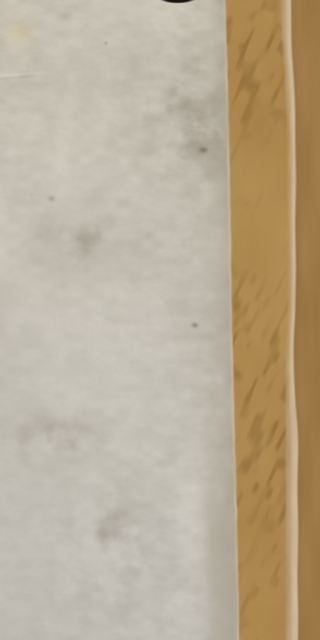
A WebGL 2 fragment shader for this texture:

```glsl
#version 300 es
precision highp float;
uniform vec2 u_resolution;
out vec4 outColor;

#define PAPER vec3(0.768, 0.748, 0.704)
#define PAPER_SHADE vec3(0.675, 0.645, 0.580)
#define WOOD vec3(0.675, 0.532, 0.310)
#define WOOD_DARK vec3(0.615, 0.475, 0.280)
#define RIM vec3(0.790, 0.715, 0.595)
#define BAND vec3(0.700, 0.600, 0.445)
#define MOTTLE 0.075
#define GRAIN 0.085
#define FLECK 0.085
#define SOFTNESS 0.0035

float hash(vec2 p) {
  return fract(sin(dot(p, vec2(127.1, 311.7))) * 43758.545);
}

float noise(vec2 p) {
  vec2 i = floor(p), f = fract(p);
  f = f * f * (3.0 - 2.0 * f);
  return mix(mix(hash(i), hash(i + vec2(1, 0)), f.x),
             mix(hash(i + vec2(0, 1)), hash(i + vec2(1, 1)), f.x), f.y);
}

float fbm(vec2 p) {
  float sum = 0.0, amp = 0.5;
  for (int i = 0; i < 4; i++) {
    sum += amp * noise(p);
    p = mat2(1.6, 1.2, -1.2, 1.6) * p + 7.3;
    amp *= 0.5;
  }
  return sum;
}

// Soft round falloff around a centre
float blot(vec2 p, vec2 centre, vec2 radius) {
  vec2 d = (p - centre) / radius;
  return exp(-dot(d, d));
}

// Boundaries from left to right, as functions of height
float paperEdge(float y) {
  return 0.745 - 0.021 * y + 0.0015 * sin(y * 5.0);
}

float bandLeft(float y) {
  return 0.894 + 0.007 * smoothstep(0.85, 1.05, y) - 0.021 * smoothstep(1.5, 2.0, y);
}

float bandRight(float y) {
  return 0.931 - 0.014 * smoothstep(0.6, 0.9, y) + 0.007 * smoothstep(0.9, 1.05, y)
       - 0.015 * smoothstep(1.55, 2.0, y) + 0.001 * sin(y * 23.0);
}

vec3 paper(vec2 p, float inset) {
  vec3 col = PAPER + vec3(0.008, 0.004, -0.008) * (p.y - 1.0);
  col += MOTTLE * (fbm(p * vec2(5.0, 4.0)) - 0.46);
  // Fibrous grain, stronger toward the right and the top
  float rough = 0.6 + 0.4 * smoothstep(0.2, 0.7, p.x) + 0.25 * smoothstep(1.0, 1.8, p.y);
  col += GRAIN * rough * (fbm(p * vec2(26.0, 38.0)) - 0.46);

  // Worn, greyer margin, wider near the bottom
  float wear = exp(-inset / 0.06) * (0.4 + 1.2 * fbm(p * vec2(22.0, 16.0)));
  wear += 0.55 * smoothstep(0.12, 0.07, inset) * smoothstep(0.8, 0.3, p.y);
  col = mix(col, PAPER_SHADE, clamp(wear * 0.8, 0.0, 1.0));
  col += 0.025 * blot(p, vec2(0.59, 0.25), vec2(0.05, 0.4));

  // Broad stains
  float stain = blot(p, vec2(0.18, 0.64), vec2(0.13, 0.07))
              + blot(p, vec2(0.24, 1.25), vec2(0.12, 0.07))
              + blot(p, vec2(0.33, 0.30), vec2(0.14, 0.16))
              + blot(p, vec2(0.60, 1.60), vec2(0.14, 0.18));
  col -= vec3(0.10, 0.105, 0.11) * stain * smoothstep(0.25, 0.75, fbm(p * 15.0));
  col += vec3(0.025, 0.008, -0.05) * blot(p, vec2(0.06, 1.90), vec2(0.04));

  // Small dark specks
  float speck = blot(p, vec2(0.635, 1.531), vec2(0.014, 0.010))
              + blot(p, vec2(0.609, 0.984), vec2(0.010, 0.008))
              + 0.6 * blot(p, vec2(0.161, 1.380), vec2(0.011, 0.009))
              + 0.7 * blot(p, vec2(0.331, 1.865), vec2(0.005))
              + 0.4 * blot(p, vec2(0.203, 1.948), vec2(0.022, 0.014))
              + 0.3 * blot(p, vec2(0.677, 1.570), vec2(0.014, 0.030));
  col -= 0.17 * speck;

  // Faint crease
  float crease = p.y - 1.763 - 0.08 * p.x;
  float ridge = exp(-pow(crease / 0.005, 2.0)) - exp(-pow((crease + 0.009) / 0.005, 2.0));
  return col + 0.03 * ridge * smoothstep(0.17, 0.08, p.x);
}

vec3 wood(vec2 p) {
  vec3 col = WOOD + 0.06 * (fbm(p * vec2(10.0, 5.0)) - 0.46);
  // Soft slanted flecks
  vec2 q = mat2(0.92, 0.39, -0.39, 0.92) * p;
  float fleck = smoothstep(0.45, 1.0, noise(q * vec2(62.0, 20.0)));
  fleck *= smoothstep(0.25, 0.65, fbm(p * vec2(7.0, 4.0) + 3.0));
  return col - FLECK * fleck * vec3(1.0, 0.95, 0.75);
}

void main() {
  vec2 p = gl_FragCoord.xy / u_resolution * vec2(1.0, 2.0);
  float aa = 0.5 / u_resolution.x + SOFTNESS;
  float edge = paperEdge(p.y) + 0.002 * (noise(vec2(p.y * 30.0, 2.0)) - 0.5);
  float left = bandLeft(p.y), right = bandRight(p.y);

  // Paper, pale cut rim and wooden strip
  vec3 col = mix(paper(p, max(edge - p.x, 0.0)), wood(p), smoothstep(-aa, aa, p.x - edge));
  float rimFade = 0.5 + 0.4 * noise(vec2(p.y * 12.0, 5.0));
  col = mix(col, RIM, rimFade * exp(-pow((p.x - edge + 0.001) / 0.005, 2.0)));

  // Pale band with a brighter right rim
  float across = clamp((p.x - left) / (right - left), 0.0, 1.0);
  vec3 band = mix(BAND, RIM, smoothstep(0.15, 0.75, across)) + 0.06 * (fbm(p * vec2(50.0, 14.0)) - 0.46);
  col = mix(col, band, smoothstep(-0.007, 0.007, p.x - left));

  // Darker board on the far right
  vec3 board = WOOD_DARK + 0.06 * (fbm(p * vec2(22.0, 4.0)) - 0.46);
  board -= 0.04 * exp(-max(p.x - right, 0.0) / 0.012);
  col = mix(col, board, smoothstep(-aa, aa, p.x - right));

  // Dark scrap cut by the top border
  float scrap = length((p - vec2(0.555, 2.005)) / vec2(0.050, 0.014)) - 1.0;
  col = mix(col, vec3(0.10, 0.08, 0.07), smoothstep(0.25, -0.25, scrap));
  outColor = vec4(clamp(col, 0.0, 1.0), 1.0);
}
```
